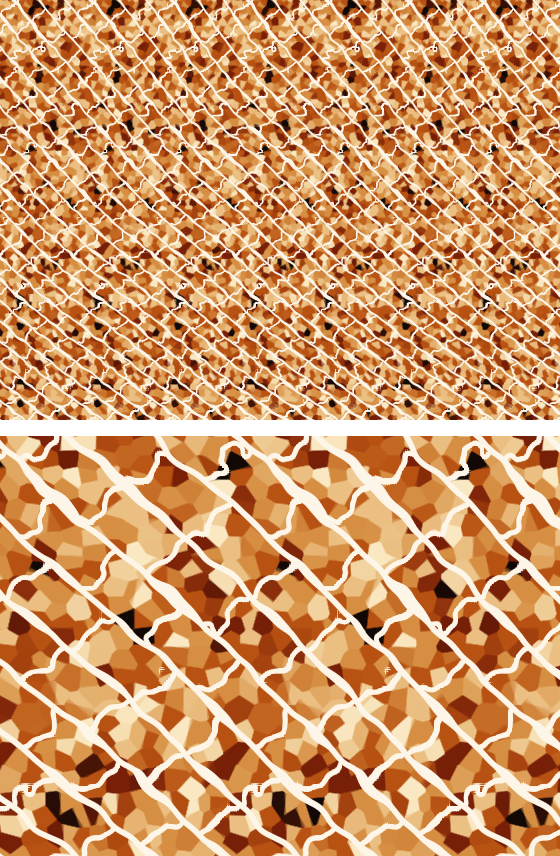
Top, the full canvas; bottom, a detail of the centre.
Give the GLSL for this pattern, as a WebGL 2 fragment shader.

```glsl
#version 300 es
precision highp float;
uniform vec2 u_resolution;
out vec4 fragColor;

vec2 hash2(vec2 p) {
    vec3 h = fract(p.xyx * vec3(0.1031, 0.1030, 0.0973));
    h += dot(h, h.yzx + 33.33);
    return fract((h.xx + h.yz) * h.zy);
}

// Gradient noise that wraps in x after a whole number of lattice cells
float corner(vec2 cell, vec2 offset, float period, float seed) {
    vec2 id = vec2(mod(cell.x, period), cell.y) + seed;
    return dot(hash2(id) * 2.0 - 1.0, offset);
}

float wrapNoise(vec2 p, float period, float seed) {
    vec2 i = floor(p), f = fract(p);
    vec2 w = f * f * f * (f * (f * 6.0 - 15.0) + 10.0);
    vec2 e = vec2(1.0, 0.0);
    return mix(
        mix(corner(i, f, period, seed), corner(i + e, f - e, period, seed), w.x),
        mix(corner(i + e.yx, f - e.yx, period, seed), corner(i + 1.0, f - 1.0, period, seed), w.x),
        w.y);
}

// Stepless ramp from char through rust and ochre to cream
vec3 toneRamp(float t) {
    vec3 c = mix(vec3(0.07, 0.03, 0.02), vec3(0.47, 0.12, 0.03), smoothstep(0.0, 0.07, t));
    c = mix(c, vec3(0.72, 0.32, 0.07), smoothstep(0.12, 0.24, t));
    c = mix(c, vec3(0.84, 0.56, 0.26), smoothstep(0.38, 0.54, t));
    c = mix(c, vec3(0.92, 0.75, 0.51), smoothstep(0.62, 0.78, t));
    return mix(c, vec3(0.98, 0.91, 0.76), smoothstep(0.86, 0.97, t));
}

// Colour of one chip, the same in every repeat but for a slight drift
vec3 chipColor(vec2 cell) {
    vec2 id = vec2(mod(cell.x, 13.0), cell.y);
    float t = 0.06 + 0.88 * hash2(id + 41.0).x;
    t += 0.55 * wrapNoise(vec2(id.x * 6.0 / 13.0, id.y * 0.46), 6.0, 19.0);
    t += 0.06 * (hash2(cell + 73.0).y - 0.5);
    return toneRamp(clamp(t, 0.0, 1.0));
}

vec3 mosaic(vec2 p, float pixel) {
    vec2 g = p * 13.0, base = floor(g);
    vec2 nearId = base, nextId = base;
    float nearD = 9.0, nextD = 9.0;
    for (int y = -1; y <= 1; y++) {
        for (int x = -1; x <= 1; x++) {
            vec2 cell = base + vec2(x, y);
            vec2 jitter = hash2(vec2(mod(cell.x, 13.0), cell.y) + 5.0);
            float d = length(cell + jitter - g);
            if (d < nearD) {
                nextD = nearD; nextId = nearId;
                nearD = d; nearId = cell;
            } else if (d < nextD) {
                nextD = d; nextId = cell;
            }
        }
    }
    float blend = 0.5 - 0.5 * smoothstep(0.0, 13.0 * pixel * 1.6, nextD - nearD);
    return mix(chipColor(nearId), chipColor(nextId), blend);
}

// Distance to the nearest whole value of a field, given its slope per pixel
float lineDistance(float field, float slope, float pixel) {
    return abs(fract(field + 0.5) - 0.5) / max(slope, 0.0001) * pixel;
}

void main() {
    // One unit is one repeat: 7.2 across, with slow uneven spacing
    float pixel = 5.4 / u_resolution.y;
    vec2 p = gl_FragCoord.xy * pixel;
    p.x += 0.14 * wrapNoise(p * vec2(0.55, 0.5) + 3.0, 64.0, 11.0);

    // Long falling lines, steeper towards the top
    float wiggle = wrapNoise(p * 7.0, 7.0, 31.0);
    float fall = 3.0 * (p.x + 1.4 * p.y - 0.06 * p.y * p.y + 0.055 * wiggle);
    float fallSlope = length(vec2(dFdx(fall), dFdy(fall)));

    // Ragged cross lines, staggered from column to column
    float ragged = wrapNoise(p * 8.0, 8.0, 53.0) + 0.35 * wrapNoise(p * 17.0, 17.0, 67.0);
    float rise = 2.26 * p.y - 2.0 * p.x + 0.34 * ragged;
    float riseSlope = length(vec2(dFdx(rise), dFdy(rise)));
    rise += hash2(vec2(mod(floor(fall), 3.0), 7.0)).x;

    // Line widths swell here and there
    float swell = max(wrapNoise(p * vec2(5.0, 4.0), 5.0, 83.0), 0.0);
    float fallEdge = lineDistance(fall, fallSlope, pixel) - 0.0125 - 0.035 * swell;
    float riseEdge = lineDistance(rise, riseSlope, pixel) - 0.0115 - 0.014 * swell;
    float line = 1.0 - smoothstep(-0.7 * pixel, 0.7 * pixel, min(fallEdge, riseEdge));

    vec3 color = mix(mosaic(p, pixel), vec3(0.99, 0.96, 0.91), line);
    fragColor = vec4(color, 1.0);
}
```
